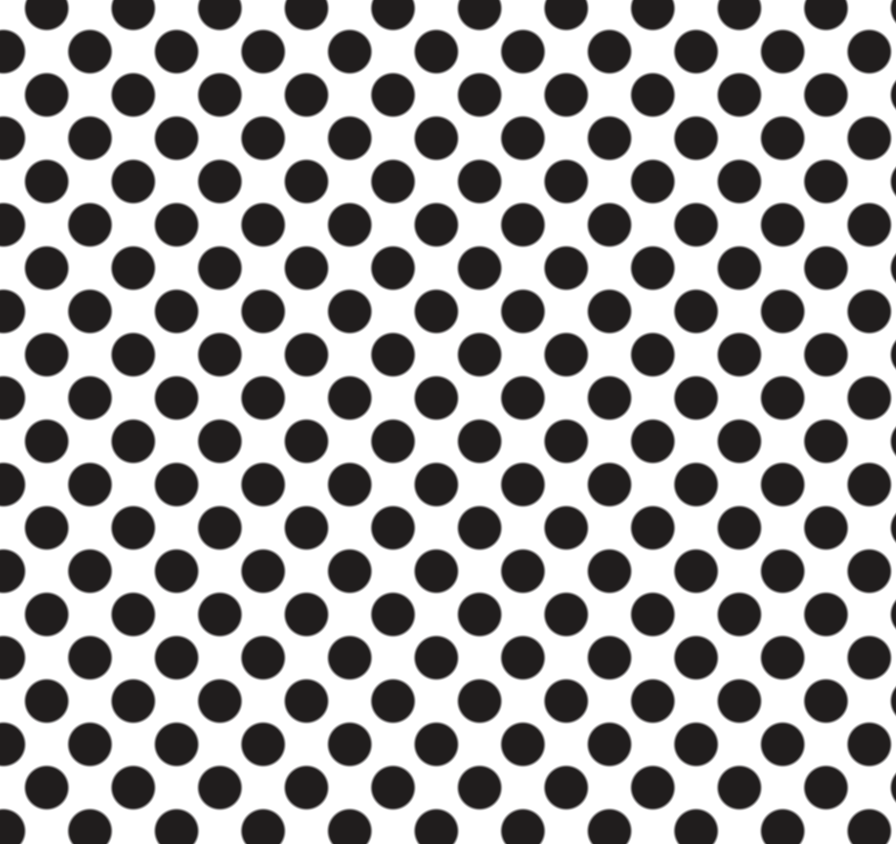
Reproduce this pattern procedurally as a WebGL 1 fragment shader.

```glsl
precision highp float;
// Staggered polka dots: soft-edged near-black discs on a white ground.
// Two square lattices, offset by half a cell, are folded with fract and
// the distance to the nearest disc centre sets the ink coverage.

uniform vec2 u_resolution;

// Lengths are fractions of the canvas width.
const float PERIOD = 0.09664;               // spacing of dots within a row
const float RADIUS = 0.0242;
const float EDGE_SOFTNESS = 0.0022;         // half-width of the blurred rim
const vec2 ANCHOR = vec2(0.0521, 0.0629);   // centre of one dot
const vec3 GROUND = vec3(1.0);
const vec3 INK = vec3(0.125, 0.112, 0.114);

// Distance to the nearest centre of a square lattice through the origin.
float latticeDistance(vec2 p) {
  vec2 cell = fract(p / PERIOD + 0.5) - 0.5;
  return length(cell) * PERIOD;
}

// Signed distance to the staggered dots, negative inside.
float dotDistance(vec2 p) {
  float evenRows = latticeDistance(p);
  float oddRows = latticeDistance(p - 0.5 * PERIOD);
  return min(evenRows, oddRows) - RADIUS;
}

void main() {
  vec2 p = gl_FragCoord.xy / u_resolution.x - ANCHOR;

  // Keep the rim at least one pixel wide on small canvases.
  float rim = max(EDGE_SOFTNESS, 0.5 / u_resolution.x);
  float coverage = 1.0 - smoothstep(-rim, rim, dotDistance(p));

  gl_FragColor = vec4(mix(GROUND, INK, coverage), 1.0);
}
```
